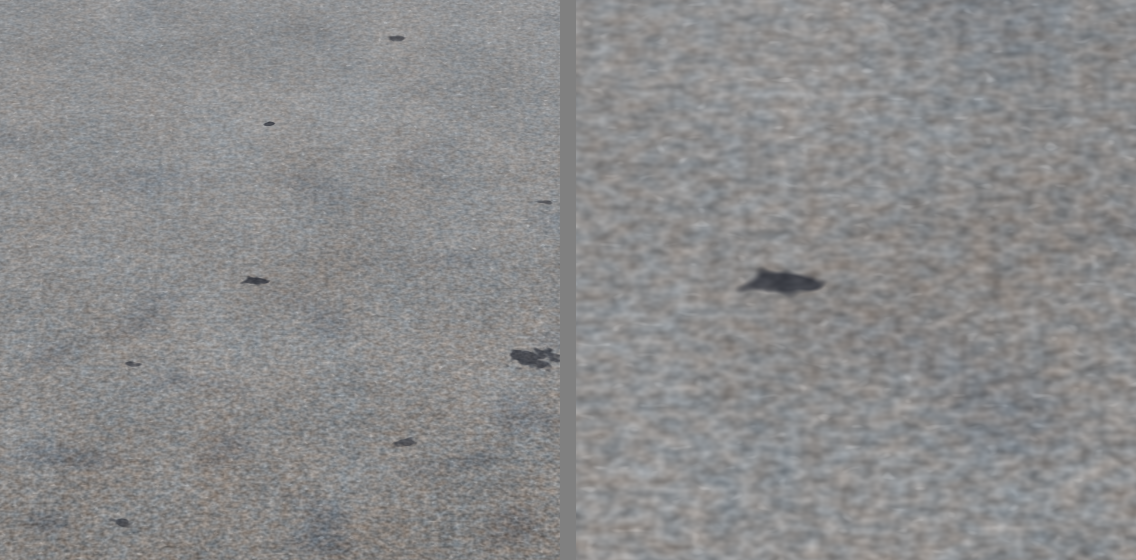
Left, the full canvas; right, a detail of the centre.
This texture is drawn by a WebGL 1 fragment shader. Its source:

```glsl
precision highp float;
// Worn asphalt seen at a low angle: flat, wide grains that grow coarser and
// warmer toward the viewer. Layers of stretched gradient noise give the grain,
// tint and worn patches; a loop scatters ragged dark stains over them.

uniform vec2 u_resolution;

#define FAR_COLOR vec3(0.570, 0.574, 0.581)
#define NEAR_COLOR vec3(0.508, 0.498, 0.490)
#define STAIN_COLOR vec3(0.21, 0.22, 0.25)
#define GRAIN_COLUMNS 92.0
#define GRAIN_ROWS 150.0
#define GRAIN_CONTRAST 0.125
#define PATCH_CONTRAST 0.050
#define TINT_STRENGTH 0.045
#define STAIN_COUNT 8
#define STAIN_RADIUS 0.052

float hash(vec2 p) {
  vec3 q = fract(vec3(p.xyx) * 0.1031);
  q += dot(q, q.yzx + 33.33);
  return fract((q.x + q.y) * q.z);
}

float cornerSlope(vec2 cell, vec2 offset) {
  float angle = 6.28318 * hash(cell);
  return dot(vec2(cos(angle), sin(angle)), offset);
}

// Gradient noise, roughly -0.7 to 0.7
float noise(vec2 p) {
  vec2 cell = floor(p);
  vec2 f = p - cell;
  vec2 w = f * f * f * (f * (f * 6.0 - 15.0) + 10.0);
  vec2 e = vec2(1.0, 0.0);
  float low = mix(cornerSlope(cell, f), cornerSlope(cell + e, f - e), w.x);
  float high = mix(cornerSlope(cell + e.yx, f - e.yx),
                   cornerSlope(cell + e.xx, f - e.xx), w.x);
  return mix(low, high, w.y);
}

// Ground coordinates: rows crowd together toward the top
vec2 groundPoint(vec2 uv) {
  float columns = GRAIN_COLUMNS * (1.0 + 0.2 * uv.y);
  float rows = GRAIN_ROWS * (uv.y + 0.25 * uv.y * uv.y);
  return vec2((uv.x - 0.5) * columns, rows) + 200.0;
}

// Coverage of the scattered stains, sizes falling off with the index
float stains(vec2 uv) {
  float ragged = 0.75 * noise(uv * vec2(34.0, 60.0) + 11.0)
               + 0.65 * noise(uv * vec2(80.0, 130.0) + 47.0);
  float nearness = mix(1.1, 0.5, uv.y);
  float cover = 0.0;
  for (int i = 0; i < STAIN_COUNT; i++) {
    float k = float(i);
    vec2 center = fract(vec2(0.95, 0.36) + k * vec2(0.7549, 0.5698));
    float radius = STAIN_RADIUS * nearness / pow(1.0 + k, 0.6);
    float thinness = mix(0.28, 0.5, hash(vec2(k, 5.0)));
    float tilt = 0.5 * (hash(vec2(k, 9.0)) - 0.5);
    vec2 d = uv - center;
    d.y += tilt * d.x;
    float reach = length(d / vec2(radius, radius * thinness)) + ragged;
    float opacity = mix(0.55, 0.9, hash(vec2(k, 17.0)));
    cover = max(cover, opacity * (1.0 - smoothstep(0.6, 1.2, reach)));
  }
  return cover;
}

void main() {
  vec2 uv = gl_FragCoord.xy / u_resolution;
  vec2 ground = groundPoint(uv);

  // Base tone, brighter and cooler with distance
  vec3 color = mix(NEAR_COLOR, FAR_COLOR, pow(uv.y, 0.6));

  // Grain: flat flecks, finer grit and loose clusters
  float grain = noise(ground)
              + 0.65 * noise(ground * vec2(1.75, 1.5) + 71.0)
              + 0.55 * noise(ground * vec2(0.42, 0.45) + 133.0);
  color += GRAIN_CONTRAST * mix(1.15, 0.62, uv.y) * grain;

  // Sparse pale chips
  float chips = smoothstep(0.33, 0.6, noise(ground * vec2(0.8, 0.9) + 301.0));
  color += 0.08 * chips;

  // Broad wear, with bluish damp patches in the nearer half
  float wear = noise(uv * vec2(4.0, 7.0) + 23.0)
             + 0.6 * noise(uv * vec2(12.0, 27.0) + 59.0);
  color += PATCH_CONTRAST * wear;
  float damp = smoothstep(0.15, 0.5, noise(uv * vec2(6.0, 14.0) + 83.0));
  color -= damp * mix(1.0, 0.2, uv.y) * vec3(0.07, 0.06, 0.045);

  // Warm and cool mineral tint
  float tint = noise(ground * 0.6 + 419.0) + 0.6 * noise(uv * 9.0 + 37.0);
  color += TINT_STRENGTH * mix(1.0, 0.5, uv.y) * tint * vec3(1.0, 0.0, -0.8);

  color = mix(color, STAIN_COLOR + 0.05 * grain, stains(uv));
  gl_FragColor = vec4(clamp(color, 0.0, 1.0), 1.0);
}
```
